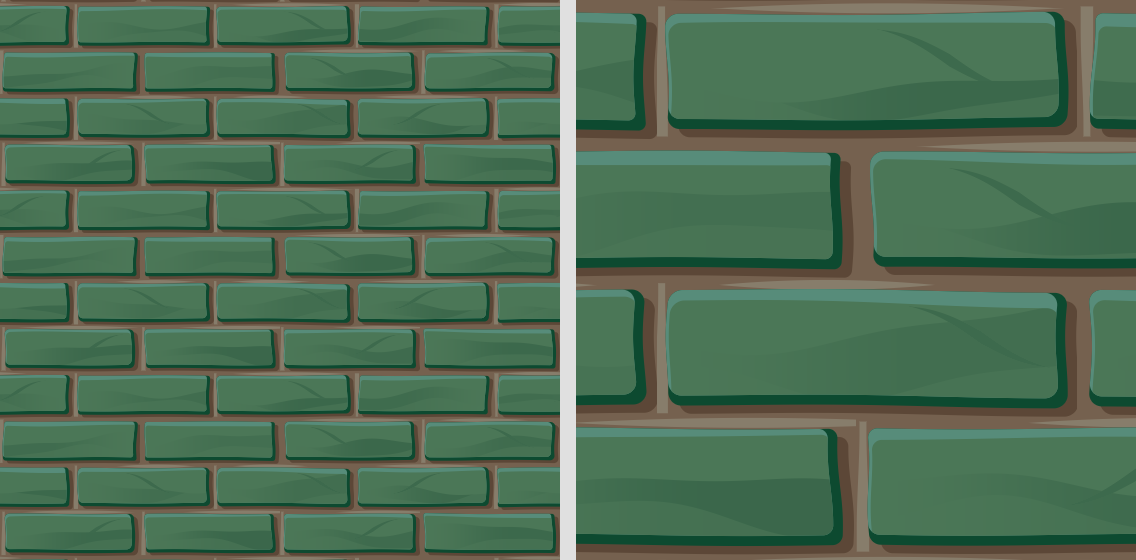
Left: the whole. Right: its middle third, enlarged.
Reproduce this texture procedurally as a Shadertoy shader.

```glsl
#define ROWS 12.14
#define COLUMNS 4.0
#define STAGGER 0.526
#define TOP_MARGIN 0.063
#define FACE_LIGHT vec3(0.295, 0.465, 0.340)
#define FACE_DARK vec3(0.230, 0.405, 0.293)
#define HIGHLIGHT vec3(0.34, 0.55, 0.48)
#define RIM vec3(0.05, 0.29, 0.19)
#define MORTAR vec3(0.46, 0.38, 0.31)
#define MORTAR_PALE vec3(0.53, 0.49, 0.42)
#define SHADOW vec3(0.36, 0.28, 0.215)

const float TAU = 6.28318;

vec4 hash4(vec2 id) {
    vec4 seed = vec4(dot(id, vec2(12.7, 31.1)), dot(id, vec2(26.9, 18.3)),
                     dot(id, vec2(41.3, 28.9)), dot(id, vec2(17.1, 53.7)));
    return fract(sin(seed + 1.7) * 4375.85);
}

float roundBox(vec2 p, vec2 halfSize, float radius) {
    vec2 d = abs(p) - halfSize + radius;
    return length(max(d, 0.0)) + min(max(d.x, d.y), 0.0) - radius;
}

// Coverage of a shape from its signed distance, in row heights
float fill(float d) {
    return clamp(0.5 - d * iResolution.y / ROWS, 0.0, 1.0);
}

// Pale slivers in the joints above and to the left of a brick
float paleMortar(vec2 q, vec2 halfSize, vec4 r) {
    float along = (q.x - 1.6 * (r.x - 0.5)) / (0.7 + 0.6 * r.y);
    float across = abs(q.y - halfSize.y - 0.04) - 0.036 * (1.0 - along * along);
    float bed = fill(across) * step(0.25, r.z);
    float width = 0.045 - 0.02 * smoothstep(-0.3, 0.4, q.y * sign(r.x - 0.3));
    float head = fill(max(abs(q.x + halfSize.x + 0.04) - width, abs(q.y) - 0.47));
    return max(bed, head * step(0.35, r.w));
}

// Painted planes and a tapered vein on the brick face
float faceShade(vec2 q, vec4 r, vec4 s) {
    float crest = 0.09 * sin(1.6 * q.x + TAU * r.x) + 0.04 * sin(3.3 * q.x + TAU * r.y)
                + 0.3 * (r.z - 0.5) + 0.16 * (r.w - 0.3) * q.x;
    float side = s.x > 0.3 ? 1.0 : -1.0;
    float shade = fill(q.y - crest) * smoothstep(-1.3, 0.5, q.x * side) * mix(0.5, 1.0, s.y);

    float poolTop = -0.22 + 0.13 * sin(1.9 * q.x + TAU * s.z) + 0.03 * sin(4.0 * q.x + TAU * r.x);
    shade *= 1.0 - 0.6 * fill(q.y - poolTop);

    float t = q.x - 1.4 * (s.w - 0.4);
    float veinY = 0.08 + (r.y > 0.35 ? 1.0 : -1.0) * (0.38 * t + 0.05 * sin(5.0 * t));
    float vein = fill(abs(q.y - veinY) - 0.045 * (1.0 - abs(t) / 0.5));
    return max(shade, vein * step(0.4, s.z) * 0.85);
}

void mainImage(out vec4 fragColor, in vec2 fragCoord) {
    // Running bond grid; one row is one unit high
    vec2 p = fragCoord / iResolution.xy * ROWS;
    p.y = ROWS - p.y - TOP_MARGIN;
    float row = floor(p.y);
    float cellWidth = ROWS / COLUMNS;
    float x = p.x / cellWidth - STAGGER * (1.0 - mod(row, 2.0));
    vec2 id = mod(vec2(floor(x), row), 4.0);
    vec2 q = vec2((fract(x) - 0.5) * cellWidth, 0.5 - fract(p.y));

    // Each brick has its own size, tilt and uneven edges
    vec4 r = hash4(id);
    vec4 s = hash4(id + 7.3);
    vec2 halfSize = vec2(1.40 + 0.05 * r.x, 0.415 + 0.012 * r.y);
    vec2 b = q;
    b.y += 0.016 * (r.z - 0.5) * q.x + 0.008 * sin(2.2 * q.x + TAU * r.w);
    b.x += 0.07 * (s.x - 0.5) * q.y + 0.012 * sin(7.0 * q.y + TAU * s.y);
    float radius = 0.05 + 0.06 * s.z;

    // Mortar and cast shadow
    vec3 color = mix(MORTAR, MORTAR_PALE, paleMortar(q, halfSize, s));
    color = mix(color, SHADOW, fill(roundBox(b - vec2(0.08, -0.06), halfSize, radius)));

    // Dark rim along the bottom and right
    color = mix(color, RIM, fill(roundBox(b, halfSize, radius)));

    // Lit edge along the top and left, then the face inside it
    vec2 faceHalf = halfSize - vec2(0.035, 0.036);
    vec2 f = b - vec2(-0.035, 0.036);
    float edge = fill(roundBox(f, faceHalf, radius));
    color = mix(color, HIGHLIGHT, edge);
    float lip = 0.06 + 0.04 * r.w + 0.018 * sin(1.3 * q.x + TAU * s.w);
    float inner = fill(roundBox(f - vec2(0.022, -lip), faceHalf, radius));
    vec3 face = mix(FACE_LIGHT, FACE_DARK, faceShade(q, r, s));
    color = mix(color, face, edge * inner);

    fragColor = vec4(color, 1.0);
}
```
